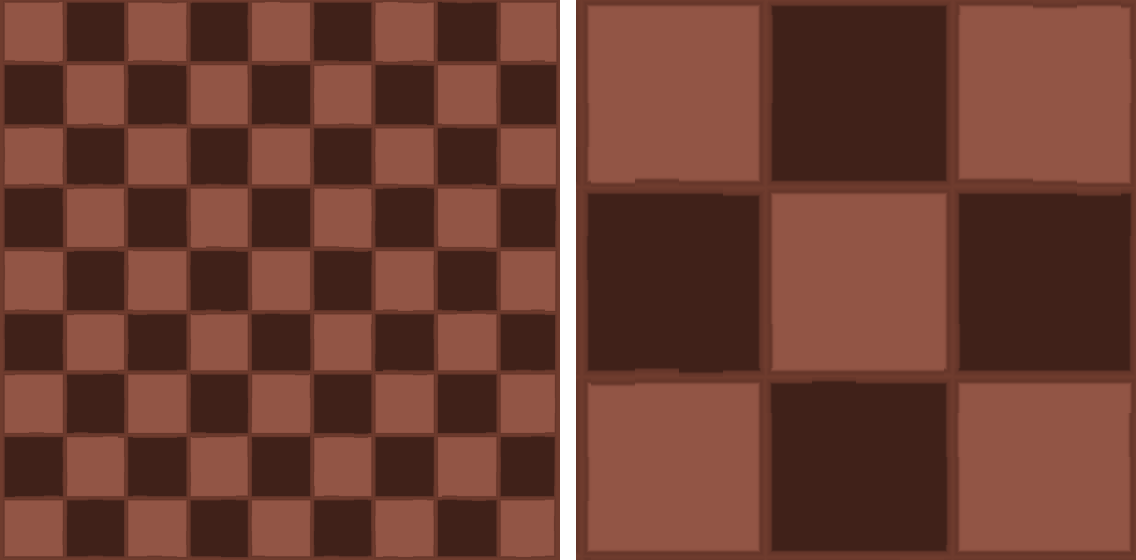
Left: the whole. Right: its middle third, enlarged.
Reproduce this pattern procedurally as a Shadertoy shader.

```glsl
const float TILES = 9.0;
const vec2 PITCH = vec2(0.1104, 0.1107);     // spacing of the grout lines
const vec2 ORIGIN = vec2(0.0050, 0.0020);    // first line, from the top left
const float HALF_LINE = 0.0036;
const float SOFTNESS = 0.0011;               // half width of the tile edge blur
const float RIM_WIDTH = 0.0016;
const float RIM_STRENGTH = 0.4;
const float COLUMN_SWAY = 0.0005;            // alternating shift of columns
const float LAST_COLUMN_SHIFT = 0.0026;
const float RIGHT_EDGE = 0.9955;
const float RIGHT_LEAN = 0.0045;
const float CHIP_SIZE = 0.0012;
const float CHIP_CHANCE = 0.12;
const float CHIPS_ACROSS = 38.0;

const vec3 LIGHT_TILE = vec3(0.573, 0.333, 0.270);
const vec3 DARK_TILE = vec3(0.250, 0.130, 0.100);
const vec3 GROUT = vec3(0.435, 0.235, 0.180);
const vec3 RIM = vec3(0.350, 0.180, 0.140);

float hash(vec2 p) {
    return fract(sin(dot(p, vec2(127.1, 311.7))) * 43758.5453);
}

// Position of vertical line k; the last one leans slightly
float columnLine(float k, float y) {
    float sway = COLUMN_SWAY * (2.0 * mod(k, 2.0) - 1.0);
    float x = ORIGIN.x + k * PITCH.x + sway + LAST_COLUMN_SHIFT * step(7.5, k);
    return min(x, RIGHT_EDGE + RIGHT_LEAN * (0.5 - y));
}

// Position of horizontal line k; every third row is shorter
float rowLine(float k) {
    float phase = mod(k, 3.0);
    return ORIGIN.y + k * PITCH.y - 0.0011 + 0.0011 * phase * (0.5 + 0.5 * phase);
}

vec2 lines(vec2 k, vec2 p) {
    return vec2(columnLine(k.x, p.y), rowLine(k.y));
}

// Occasional short nicks along the tile edges
float chip(vec2 tile, float along, float side) {
    float segment = floor(along * CHIPS_ACROSS);
    float h = hash(tile + vec2(segment * 1.7, side * 13.1));
    return CHIP_SIZE * (step(1.0 - CHIP_CHANCE, h) - step(h, CHIP_CHANCE * 0.5));
}

void mainImage(out vec4 fragColor, in vec2 fragCoord) {
    vec2 p = fragCoord / iResolution.xy;
    p.y = 1.0 - p.y;

    // Find the tile between the uneven lines
    vec2 tile = floor((p - ORIGIN) / PITCH);
    tile += step(lines(tile + 1.0, p), p) - step(p, lines(tile, p));
    tile = clamp(tile, 0.0, TILES - 1.0);

    // Distance inside the tile, negative over the grout
    vec2 fromLow = p - lines(tile, p);
    vec2 fromHigh = lines(tile + 1.0, p) - p;
    fromLow -= vec2(0.4 * chip(tile, p.y, 1.0), chip(tile, p.x, 2.0));
    fromHigh -= vec2(0.4 * chip(tile, p.y, 3.0), chip(tile, p.x, 4.0));
    vec2 inside = min(fromLow, fromHigh);
    float d = min(inside.x, inside.y) - HALF_LINE;

    // Checkerboard over grout
    float blur = max(SOFTNESS, 0.7 / iResolution.y);
    vec3 tileColor = mix(LIGHT_TILE, DARK_TILE, mod(tile.x + tile.y, 2.0));
    vec3 color = mix(GROUT, tileColor, smoothstep(-blur, blur, d));

    // Shadowed rim just inside the grout
    float rimDistance = (d + SOFTNESS) / RIM_WIDTH;
    float rim = RIM_STRENGTH * exp(-rimDistance * rimDistance);
    color = mix(color, min(color, RIM), rim);

    fragColor = vec4(color, 1.0);
}
```
